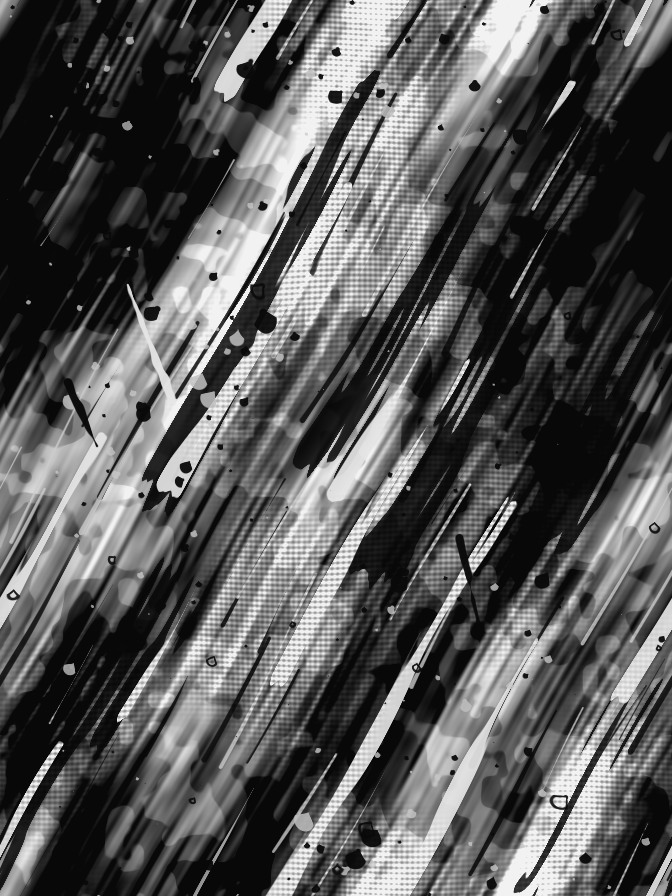
Write a WebGL 1 fragment shader that draws this texture.

```glsl
precision highp float;
// Draws a seamless black and white abstract: diagonal dry-brush strokes on canvas with drips and spatter.
uniform vec2 u_resolution;

const float TAU = 6.2831853;
const vec2 PAGE = vec2(0.75, 1.0);
const float STROKE_ANGLE = 1.055;
const float BLACK = 0.035;
const float WHITE = 0.9;

float hash(vec2 key, float seed) {
  vec3 p = fract((key.xyx + seed * 17.3) * vec3(0.1031, 0.1030, 0.0973));
  p += dot(p, p.yzx + 33.33);
  return fract((p.x + p.y) * p.z);
}

// A grid holds two whole-number rows: cell = (x*u + y*v, z*u + w*v).
vec2 toGrid(vec2 uv, vec4 grid) {
  return vec2(dot(grid.xy, uv), dot(grid.zw, uv));
}

float cellCount(vec4 grid) {
  return grid.x * grid.w - grid.y * grid.z;
}

// Inverse of toGrid, scaled by the cell count so that cells stay whole.
vec2 fromGrid(vec2 cell, vec4 grid) {
  return vec2(grid.w * cell.x - grid.y * cell.y, grid.x * cell.y - grid.z * cell.x);
}

// Same key for every cell that coincides after wrapping the tile.
vec2 wrapKey(vec2 cell, vec4 grid) {
  return floor(mod(fromGrid(cell, grid) + 0.5, cellCount(grid)));
}

float noise(vec2 uv, vec4 grid, float seed) {
  vec2 p = toGrid(uv, grid);
  vec2 c = floor(p);
  vec2 f = smoothstep(0.0, 1.0, p - c);
  vec2 e = vec2(1.0, 0.0);
  float low = mix(hash(wrapKey(c, grid), seed), hash(wrapKey(c + e.xy, grid), seed), f.x);
  float high = mix(hash(wrapKey(c + e.yx, grid), seed), hash(wrapKey(c + e.xx, grid), seed), f.x);
  return mix(low, high, f.y);
}

// Distance to scattered tapered marks; shape = angle, angle spread, half length, radius.
float marks(vec2 uv, vec4 grid, vec4 shape, float chance, float seed) {
  vec2 p = toGrid(uv, grid);
  float nearest = 1.0;
  for (int j = -1; j <= 1; j++) {
    for (int i = -1; i <= 1; i++) {
      vec2 cell = floor(p) + vec2(float(i), float(j));
      vec2 key = wrapKey(cell, grid);
      if (hash(key, seed) > chance) continue;
      vec2 center = cell + vec2(hash(key, seed + 1.0), hash(key, seed + 2.0));
      vec2 d = fromGrid(p - center, grid) / cellCount(grid) * PAGE;
      float angle = shape.x + shape.y * (hash(key, seed + 3.0) - 0.5);
      float size = mix(0.35, 1.0, pow(hash(key, seed + 4.0), 1.5));
      vec2 axis = vec2(cos(angle), sin(angle));
      float halfLength = shape.z * size;
      float along = dot(d, axis);
      float across = dot(d, vec2(-axis.y, axis.x));
      float t = clamp(along / halfLength, -1.0, 1.0);
      float radius = shape.w * size * mix(1.0, 0.15, 0.5 + 0.5 * t);
      nearest = min(nearest, length(vec2(along - t * halfLength, across)) - radius);
    }
  }
  return nearest;
}

float paint(float tone, float color, float dist, float opacity) {
  float edge = 0.8 / u_resolution.y;
  return mix(tone, color, opacity * (1.0 - smoothstep(-edge, edge, dist)));
}

void main() {
  vec2 uv = gl_FragCoord.xy / u_resolution;
  vec2 bent = uv + 0.004 * vec2(sin(TAU * (uv.x + 2.0 * uv.y)), sin(TAU * (2.0 * uv.x - uv.y)));

  // Broad light and dark, then bands, streaks and bristle lines.
  float broad = 0.5 * cos(TAU * (uv.x - uv.y - 0.75)) - 0.8 * cos(TAU * (uv.x - 0.04));
  float bristle = noise(bent, vec4(120.0, -90.0, 3.0, 7.0), 1.0) - 0.5;
  float streak = noise(bent, vec4(28.0, -21.0, 1.0, 3.0), 2.0) - 0.5;
  float band = noise(bent, vec4(9.0, -7.0, 1.0, 2.0), 3.0) + 0.25 * bristle;
  float blotch = noise(uv, vec4(48.0, 0.0, 0.0, 64.0), 4.0) - 0.5;
  float patches = noise(uv, vec4(14.0, -6.0, 6.0, 14.0), 5.0) + 0.4 * blotch;
  float tone = 0.4 + 0.22 * broad + 0.5 * (smoothstep(0.25, 0.75, band) - 0.5);
  tone += 0.5 * streak + 0.36 * bristle + 0.1 * blotch;
  tone += 0.16 * (smoothstep(0.66, 0.72, patches) - smoothstep(0.34, 0.28, patches));

  // Long dry strokes and thin scratches.
  vec4 longGrid = vec4(8.0, -6.0, 1.0, 2.0);
  vec4 scratchGrid = vec4(12.0, -9.0, 2.0, 4.0);
  vec4 scratch = vec4(STROKE_ANGLE, 0.12, 0.14, 0.004);
  float dry = 0.026 * bristle + 0.012 * streak;
  tone = paint(tone, BLACK, marks(bent, longGrid, vec4(STROKE_ANGLE, 0.1, 0.28, 0.03), 0.3, 10.0) + 1.6 * dry, 0.85);
  tone = paint(tone, BLACK, marks(bent, scratchGrid, scratch, 0.4, 20.0) + 0.2 * dry, 0.85);
  tone = paint(tone, WHITE, marks(bent, longGrid, vec4(STROKE_ANGLE, 0.04, 0.32, 0.014), 0.32, 30.0) + 0.5 * dry, 0.92);
  tone = paint(tone, 0.8, marks(bent, scratchGrid, scratch * vec4(1.0, 1.0, 1.0, 0.6), 0.4, 40.0) + 0.15 * dry, 0.8);

  // Canvas weave shows through in places.
  float sag = 0.6 * sin(TAU * (2.0 * uv.x + uv.y));
  float weave = 0.65 * sin(TAU * (165.0 * uv.y + sag)) + 0.35 * sin(TAU * (124.0 * uv.x + sag));
  tone *= 1.0 + 0.34 * weave * smoothstep(0.35, 0.75, noise(bent, vec4(6.0, -4.0, 2.0, 4.0), 6.0));

  // Spatter drops and rings, shrunken outside their clusters.
  vec4 dotGrid = vec4(24.0, 0.0, 0.0, 32.0);
  vec4 dropGrid = 0.5 * dotGrid;
  vec4 speck = vec4(1.3, 2.0, 0.002, 0.0055);
  vec4 drop = vec4(1.3, 1.2, 0.005, 0.012);
  float sparse = 0.005 * (1.0 - smoothstep(0.25, 0.6, noise(uv, vec4(4.0, -2.0, 2.0, 4.0), 7.0)));
  float ragged = 0.006 * blotch + sparse;
  tone = paint(tone, 0.78, marks(uv, dotGrid, speck, 0.2, 50.0) + ragged, 0.8);
  tone = paint(tone, BLACK, marks(uv, dotGrid, speck, 0.3, 60.0) + ragged, 0.95);
  tone = paint(tone, BLACK, marks(uv, dropGrid, drop, 0.24, 70.0) + ragged, 0.95);
  tone = paint(tone, 0.75, marks(uv, dropGrid, drop, 0.08, 80.0) + ragged, 0.85);
  tone = paint(tone, BLACK, abs(marks(uv, dropGrid, drop, 0.14, 90.0) + ragged) - 0.0015, 0.9);

  // Drips that run against the strokes.
  vec4 dripGrid = vec4(3.0, 0.0, 0.0, 4.0);
  float rough = 0.007 * blotch;
  tone = paint(tone, BLACK, marks(uv, dripGrid, vec4(-1.15, 0.5, 0.1, 0.012), 0.5, 100.0) + rough, 0.97);
  tone = paint(tone, WHITE, marks(uv, dripGrid, vec4(1.9, 0.5, 0.09, 0.008), 0.25, 110.0) + rough, 0.95);

  gl_FragColor = vec4(vec3(clamp(tone, 0.03, 0.95)), 1.0);
}
```
